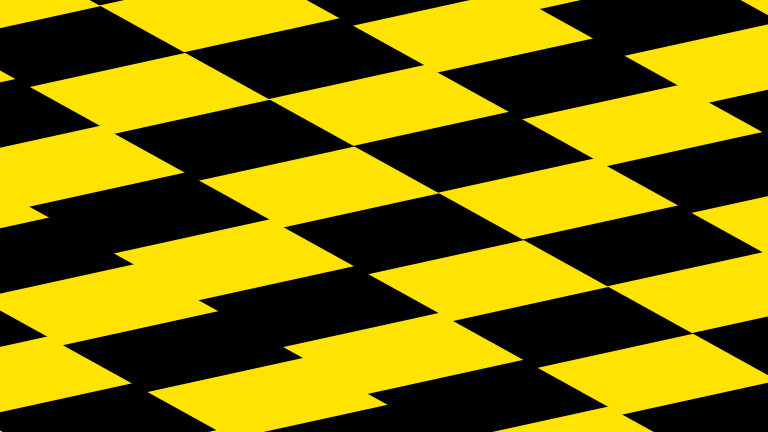
Write a Shadertoy shader that draws this pattern.

```glsl
// Slanted yellow and black checkerboard whose columns slip along their seams.

const vec3  YELLOW        = vec3(0.995, 0.893, 0.0);
const vec3  BLACK         = vec3(0.0);
const float SEAM_SLOPE    = 0.553;   // fall of the column seams
const float ROW_SLOPE     = 0.219;   // rise of the row edges
const float COLUMN_WIDTH  = 0.5023;  // horizontal seam spacing, in canvas heights
const float COLUMN_ORIGIN = -0.295;
const float ROW_HEIGHT    = 0.15125; // vertical row spacing, in canvas heights
const int   FIRST_COLUMN  = -3;
const int   COLUMN_COUNT  = 8;

// Slip of each column, in rows, from left to right
const float SLIP[COLUMN_COUNT] = float[COLUMN_COUNT](
    0.309, 0.494, 1.261, 1.431, 1.417, 1.576, 1.947, 2.05);

// Antialiased alternation of rows inside one column: 1 is yellow, 0 is black
float columnRows(int column, float row, float pixel) {
    int index = clamp(column - FIRST_COLUMN, 0, COLUMN_COUNT - 1);
    float t = row - SLIP[index] + float(column);
    float edgeDistance = 0.5 - abs(mod(t + 0.5, 2.0) - 1.0);
    return clamp(edgeDistance / pixel + 0.5, 0.0, 1.0);
}

void mainImage(out vec4 fragColor, in vec2 fragCoord) {
    vec2 p = fragCoord / iResolution.y;
    float depth = 1.0 - p.y;

    // Skewed grid coordinates, one unit per cell
    float across = (p.x - depth / SEAM_SLOPE - COLUMN_ORIGIN) / COLUMN_WIDTH;
    float down   = (depth + ROW_SLOPE * p.x) / ROW_HEIGHT;
    float acrossPixel = length(vec2(1.0, 1.0 / SEAM_SLOPE)) / (COLUMN_WIDTH * iResolution.y);
    float downPixel   = length(vec2(1.0, ROW_SLOPE)) / (ROW_HEIGHT * iResolution.y);

    // Blend the two columns that meet at the nearest seam
    float seam = floor(across + 0.5);
    int column = int(seam);
    float side = clamp((across - seam) / acrossPixel + 0.5, 0.0, 1.0);
    float checker = mix(columnRows(column - 1, down, downPixel),
                        columnRows(column, down, downPixel), side);

    fragColor = vec4(mix(BLACK, YELLOW, checker), 1.0);
}
```
